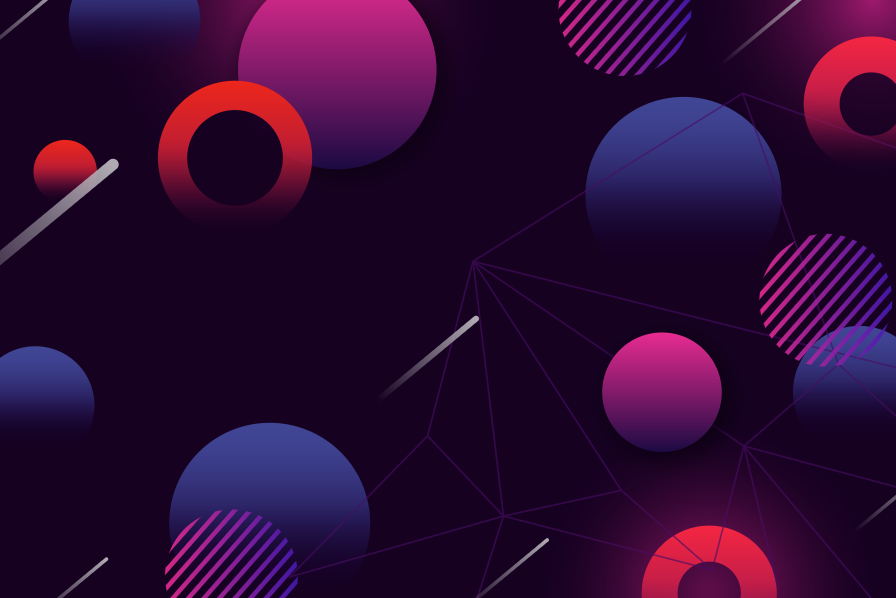
This background is drawn by a WebGL 2 fragment shader. Its source:

```glsl
#version 300 es
precision highp float;
// Dark violet backdrop with fading discs, rings, striped balls and a thin net.
// Each shape is a distance function, painted back to front with a vertical
// gradient. Lengths are in canvas heights.
#define STRIPE_PERIOD 0.0195
#define STRIPE_HALF 0.0038
#define NET_HALF 0.0014
#define NET_ALPHA 0.62
#define SHADOW_ALPHA 0.6
#define BAR_DIR vec2(0.77, 0.638)
#define STRIPE_NORMAL vec2(0.75, -0.66)

uniform vec2 u_resolution;
out vec4 outColor;

const vec3 NIGHT = vec3(0.085, 0.003, 0.13);
const vec3 GLOW = vec3(0.62, 0.10, 0.43);
const vec3 BLUE = vec3(0.25, 0.27, 0.58);
const vec3 INDIGO = vec3(0.11, 0.04, 0.26);
const vec3 PINK = vec3(0.91, 0.17, 0.57);
const vec3 RED = vec3(0.93, 0.15, 0.11);
const vec3 CRIMSON = vec3(0.96, 0.15, 0.26);
const vec3 WINE = vec3(0.52, 0.07, 0.31);
const vec3 VIOLET = vec3(0.27, 0.10, 0.70);
const vec3 NET = vec3(0.28, 0.05, 0.39);
const vec3 SILVER = vec3(0.69, 0.67, 0.70);

// Glows: centre, radius, strength. Discs: centre, radius.
const vec4 GLOWS[3] = vec4[3](vec4(0.50, 1.0, 0.36, 1.0),
  vec4(1.46, 1.0, 0.32, 1.0), vec4(1.186, 0.01, 0.30, 1.1));
const vec3 BLUE_DISCS[5] = vec3[5](vec3(0.225, 0.965, 0.110),
  vec3(1.143, 0.674, 0.164), vec3(0.059, 0.322, 0.099),
  vec3(0.451, 0.125, 0.168), vec3(1.437, 0.344, 0.111));
const vec3 PINK_DISCS[2] = vec3[2](vec3(0.564, 0.883, 0.166),
  vec3(1.107, 0.344, 0.100));
const vec3 STRIPED[3] = vec3[3](vec3(1.045, 0.984, 0.111),
  vec3(1.381, 0.498, 0.111), vec3(0.387, 0.037, 0.111));
// Bars: tip, length, half width.
const vec4 BARS[7] = vec4[7](vec4(0.189, 0.725, 0.38, 0.0095),
  vec4(0.796, 0.467, 0.215, 0.005), vec4(0.10, 1.02, 0.19, 0.003),
  vec4(0.178, 0.065, 0.16, 0.003), vec4(0.915, 0.097, 0.18, 0.003),
  vec4(1.36, 1.02, 0.20, 0.003), vec4(1.56, 0.22, 0.17, 0.003));
// Net: nodes and the pairs they join.
const vec2 NODES[16] = vec2[16](vec2(0.791, 0.563), vec2(1.242, 0.844),
  vec2(1.402, 0.391), vec2(1.244, 0.254), vec2(0.715, 0.271),
  vec2(0.842, 0.137), vec2(1.039, 0.180), vec2(1.191, 0.047),
  vec2(0.484, 0.035), vec2(1.50, 0.385), vec2(1.52, 0.745),
  vec2(1.52, 0.180), vec2(1.465, -0.01), vec2(1.52, 0.285),
  vec2(0.795, -0.01), vec2(1.30, 0.02));
const ivec2 EDGES[21] = ivec2[21](ivec2(0, 1), ivec2(0, 4), ivec2(0, 5),
  ivec2(0, 6), ivec2(0, 3), ivec2(0, 9), ivec2(1, 10), ivec2(1, 2),
  ivec2(2, 3), ivec2(2, 13), ivec2(3, 11), ivec2(3, 12), ivec2(3, 7),
  ivec2(3, 15), ivec2(4, 5), ivec2(5, 6), ivec2(5, 8), ivec2(5, 7),
  ivec2(5, 14), ivec2(4, 8), ivec2(6, 7));

float cover(float d) { return clamp(0.5 - d * u_resolution.y, 0.0, 1.0); }

float disc(vec2 p, vec3 c) { return length(p - c.xy) - c.z; }

// Height inside a disc: 0 at its foot, 1 at its top.
float rise(vec2 p, vec3 c) {
  return clamp((p.y - c.y) / (2.0 * c.z) + 0.5, 0.0, 1.0);
}

float segment(vec2 p, vec2 a, vec2 b) {
  vec2 q = p - a, e = b - a;
  return length(q - e * clamp(dot(q, e) / dot(e, e), 0.0, 1.0));
}

// Fading ring around a partly filled hole; inner 0 gives a solid disc.
vec3 ring(vec3 col, vec2 p, vec3 c, float inner, vec3 top, float hole) {
  float t = rise(p, c);
  float inside = inner > 0.0 ? cover(length(p - c.xy) - inner) : 0.0;
  col = mix(col, NIGHT, hole * inside);
  float body = cover(disc(p, c)) * (1.0 - inside);
  return mix(col, mix(WINE, top, t), body * smoothstep(0.0, 0.65, t));
}

void main() {
  vec2 p = gl_FragCoord.xy / u_resolution.y;
  vec3 col = NIGHT;
  for (int i = 0; i < 3; i++) {
    float g = max(0.0, 1.0 - length(p - GLOWS[i].xy) / GLOWS[i].z);
    col = mix(col, GLOW, min(1.0, g * g * GLOWS[i].w));
  }
  for (int i = 0; i < 5; i++) {
    float t = rise(p, BLUE_DISCS[i]);
    float a = cover(disc(p, BLUE_DISCS[i])) * smoothstep(0.12, 0.65, t);
    col = mix(col, mix(INDIGO, BLUE, smoothstep(0.2, 1.0, t)), a);
  }
  col = ring(col, p, vec3(1.186, 0.008, 0.113), 0.053, CRIMSON, 0.5);

  // Net, all edges merged so that crossings stay even
  float net = 1.0;
  for (int i = 0; i < 21; i++)
    net = min(net, segment(p, NODES[EDGES[i].x], NODES[EDGES[i].y]));
  col = mix(col, NET, NET_ALPHA * cover(net - NET_HALF));

  // Pink discs with soft shadows
  for (int i = 0; i < 2; i++) {
    vec3 c = PINK_DISCS[i];
    float shade = 1.0 - smoothstep(-0.02, 0.04, disc(p - vec2(0.01, -0.01), c));
    col = mix(col, NIGHT * 0.4, SHADOW_ALPHA * shade);
    col = mix(col, mix(INDIGO, PINK, rise(p, c)), cover(disc(p, c)));
  }
  col = ring(col, p, vec3(0.393, 0.736, 0.129), 0.080, RED, 0.96);
  col = ring(col, p, vec3(1.457, 0.826, 0.113), 0.053, CRIMSON, 0.6);
  col = ring(col, p, vec3(0.109, 0.713, 0.053), 0.0, RED, 0.0);

  for (int i = 0; i < 3; i++) {
    vec2 q = p - STRIPED[i].xy;
    float s = fract(dot(q, STRIPE_NORMAL) / STRIPE_PERIOD) - 0.5;
    float d = max(disc(p, STRIPED[i]), abs(s) * STRIPE_PERIOD - STRIPE_HALF);
    col = mix(col, mix(PINK, VIOLET, clamp(q.x * 4.5 + 0.5, 0.0, 1.0)), 0.9 * cover(d));
  }
  for (int i = 0; i < 7; i++) {
    vec2 q = BARS[i].xy - p;
    float along = clamp(dot(q, BAR_DIR), 0.0, BARS[i].z);
    float d = length(q - BAR_DIR * along) - BARS[i].w;
    col = mix(col, SILVER, cover(d) * (1.0 - along / BARS[i].z));
  }
  outColor = vec4(col, 1.0);
}
```
